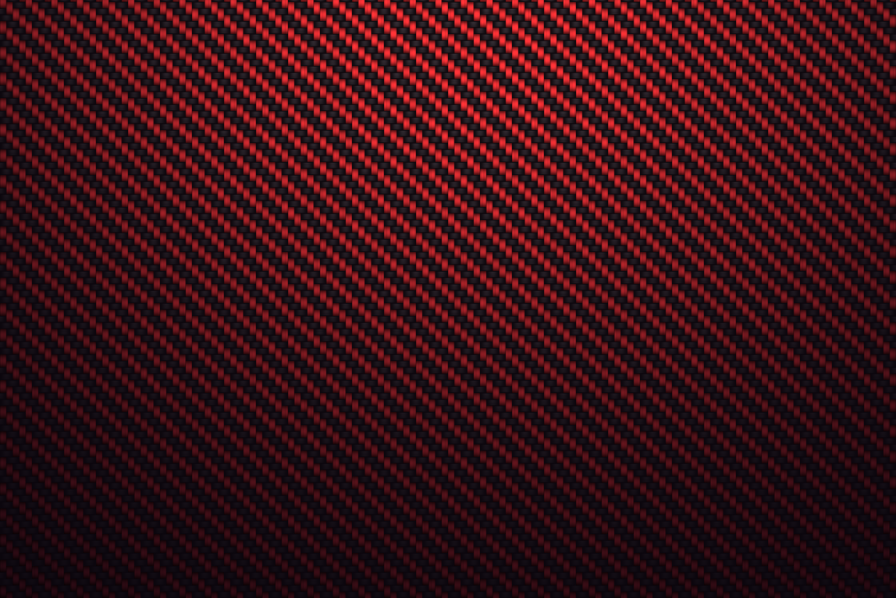
A Shadertoy shader for this texture:

```glsl
// Carbon-fibre twill: red upright tows pass over two and under two dark tows,
// each row shifted by one column so that diagonal bands run down to the right.
// A soft light from the top centre fades into a violet black; 3x3 samples smooth it.

float hash(vec2 p) {
    vec3 q = fract(vec3(p.xyx) * 0.1031);
    q += dot(q, q.yzx + 33.33);
    return fract((q.x + q.y) * q.z);
}

// Rounded brightness across a tow, dark at both borders
float crossSection(float t) {
    return smoothstep(0.0, 0.2, t) * smoothstep(1.0, 0.8, t);
}

vec3 weave(vec2 uv) {
    // 35 repeats across and 23.3 down, each of 4 x 4 square cells
    vec2 grid = uv * vec2(140.0, 93.3);
    vec2 cell = floor(grid);
    vec2 local = fract(grid);
    float phase = mod(cell.x + cell.y, 4.0);

    // Light falling off from the top centre
    vec2 away = uv - vec2(0.53, 1.0);
    float light = exp(-dot(away * away, vec2(2.9, 2.0)));

    if (phase < 2.0) {
        // Red tow on top, two cells tall, dipping under at its ends
        float along = (local.y + phase) * 0.5;
        float arch = sin(3.14159 * along);
        float fibre = 0.93 + 0.14 * hash(vec2(floor(grid.x * 4.0), cell.y - phase));
        float shade = (0.3 + 0.76 * arch) * mix(0.72, 1.0, crossSection(local.x));
        shade *= 0.94 + 0.12 * along;
        return mix(vec3(0.08, 0.02, 0.055), vec3(0.96, 0.19, 0.205), light) * shade * fibre;
    }

    // Dark tow on top, two cells wide, with a dim sheen in its middle
    float along = (local.x + phase - 2.0) * 0.5;
    float arch = sin(3.14159 * along);
    float fibre = 0.9 + 0.2 * hash(vec2(cell.x - phase, floor(grid.y * 4.0)));
    float sheen = arch * arch * crossSection(local.y) * (0.6 + 0.4 * local.y);
    vec3 base = mix(vec3(0.04, 0.02, 0.05), vec3(0.06, 0.04, 0.055), light);
    return base + vec3(0.155, 0.145, 0.155) * sheen * fibre * (0.08 + 0.92 * light);
}

void mainImage(out vec4 fragColor, in vec2 fragCoord) {
    vec3 color = vec3(0.0);
    for (int j = -1; j <= 1; j++)
        for (int i = -1; i <= 1; i++)
            color += weave((fragCoord + vec2(i, j) / 3.0) / iResolution.xy);
    fragColor = vec4(color / 9.0, 1.0);
}
```
